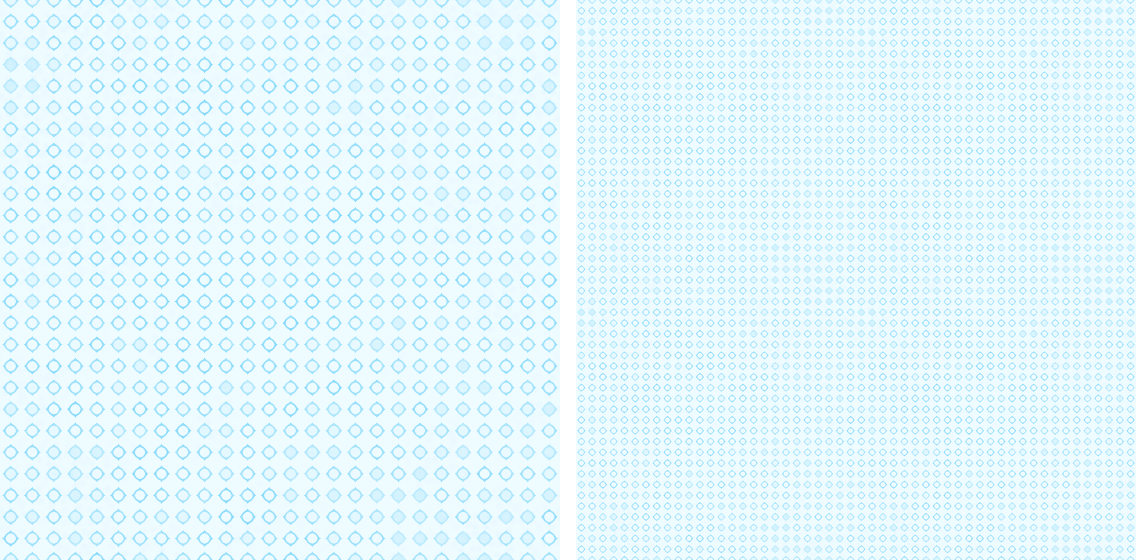
Left, the tile; right, the same tile 2 across and 2 down.
This pattern is drawn by a three.js fragment shader. Its source:

```glsl
// A grid of small sky-blue rings, each with four pointed ogee tips, on pale paper.
// Each ring is a polar band folded into one octant; layered sines and a hash
// fade the ink from ring to ring, and wrapping cellular noise adds the wear.
#define REPEATS 26.0
#define PAPER vec3(0.932, 0.983, 1.0)
#define INK vec3(0.52, 0.852, 0.985)
#define OUTER_RADIUS 0.293
#define INNER_RADIUS 0.226
#define TIP_LENGTH 0.095
#define TIP_SHARPNESS 6.0
#define INK_STRENGTH 0.78
#define FADE_AMOUNT 0.17
#define WEAR 0.28
#define STAIN 0.045

const float TAU = 6.2831853;

varying vec2 vUv;

float hash(vec2 p) {
  vec3 q = fract(vec3(p.xyx) * 0.1031);
  q += dot(q, q.yzx + 33.33);
  return fract((q.x + q.y) * q.z);
}

// Distance to the nearest scattered point, wrapping after n cells.
float cellular(vec2 uv, float n) {
  vec2 cell = floor(uv * n);
  vec2 local = fract(uv * n);
  float nearest = 2.0;
  for (int y = -1; y <= 1; y++) {
    for (int x = -1; x <= 1; x++) {
      vec2 offset = vec2(float(x), float(y));
      vec2 id = mod(cell + offset, n);
      vec2 point = vec2(hash(id + 7.0), hash(id + 91.0));
      nearest = min(nearest, length(offset + point - local));
    }
  }
  return nearest;
}

// Broad drifts of ink; whole-number frequencies keep them periodic.
float drift(vec2 uv) {
  vec2 t = uv * TAU;
  return 0.40 * cos(t.x - 2.2) + 0.35 * cos(t.y - 3.5)
       + 0.35 * sin(2.0 * t.x + 3.0 * t.y + 0.6)
       + 0.30 * sin(5.0 * t.x - 2.0 * t.y + 1.9)
       + 0.25 * sin(3.0 * t.x - 7.0 * t.y + 4.1);
}

// 1 inside an edge, 0 outside, softened over one pixel.
float inside(float d, float blur) {
  return 1.0 - smoothstep(-blur, blur, d);
}

void main() {
  // Rings sit mid-column, with one row centred on the wrapping edge.
  vec2 grid = vUv * REPEATS + vec2(0.0, 0.5);
  vec2 id = mod(floor(grid), REPEATS);
  vec2 p = abs(fract(grid) - 0.5);
  vec2 footprint = fwidth(vUv) * REPEATS;
  float blur = max(0.65 * max(footprint.x, footprint.y), 0.012);

  // Ogee outline and nearly round hole.
  float radius = length(p);
  float angle = atan(min(p.x, p.y), max(p.x, p.y) + 1e-5);
  float tip = exp(-angle * TIP_SHARPNESS);
  float outer = inside(radius - OUTER_RADIUS - TIP_LENGTH * tip, blur);
  float hole = inside(radius - INNER_RADIUS - 0.2 * TIP_LENGTH * tip, blur);
  float ring = outer * (1.0 - hole);

  // Ink strength: constant per ring, then worn in small patches.
  vec2 center = (id + vec2(0.5, 0.0)) / REPEATS;
  float strength = INK_STRENGTH + FADE_AMOUNT * drift(center)
                 + 0.28 * (hash(id + 3.0) - 0.5);
  strength = clamp(strength, 0.4, 1.0);
  float patches = cellular(vUv, REPEATS * 3.0);
  float ink = ring * strength * (1.0 - WEAR * smoothstep(0.35, 0.95, patches));

  // Faded rings leave a pale wash in the hole; faint stains mark the paper.
  float wash = hole * 0.32 * smoothstep(0.85, 0.4, strength)
             * (0.75 + 0.25 * patches);
  float stain = STAIN * smoothstep(0.45, 0.05, cellular(vUv, REPEATS * 2.0))
              * smoothstep(-0.3, 0.8, -drift(vUv.yx));

  gl_FragColor = vec4(mix(PAPER, INK, clamp(ink + wash + stain, 0.0, 1.0)), 1.0);
}
```
